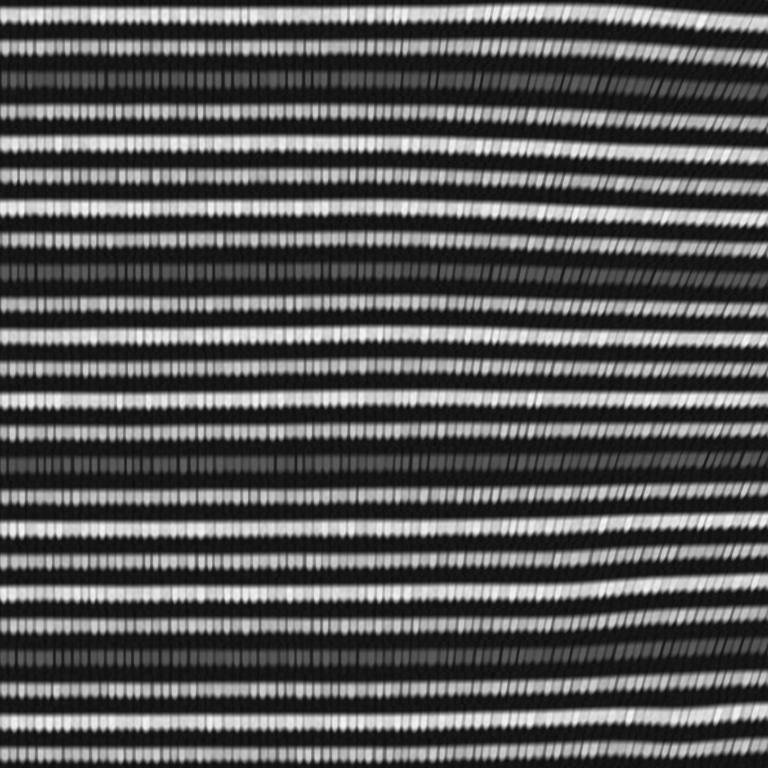
Give the GLSL for this texture, as a Shadertoy shader.

```glsl
// Ribbed knit cloth: soft pale and grey stripes on black, gently warped to the right.

const float ROWS = 23.9;          // stripes down the canvas
const float ROW_OFFSET = 0.03;    // vertical phase, in rows
const float RIBS = 86.0;          // knit ribs across the canvas
const float HALF_WIDTH = 0.215;   // stripe half width, in rows
const float EDGE_SOFT = 0.125;    // stripe edge blur, in rows
const float SCALLOP = 0.035;      // edge ripple per rib, in rows
const float WARP = 0.0165;        // bend of the cloth at the right edge
const float LEAN = 0.5;           // slant of the ribs at the right edge
const float GRAIN = 0.07;         // fibre noise strength
const float PI = 3.14159265;

const vec3 GROUND = vec3(0.088);
const vec3 WHITE_YARN = vec3(0.87);
const vec3 SILVER_YARN = vec3(0.755);
const vec3 CHARCOAL_YARN = vec3(0.34);

float hash(vec2 p) {
    vec3 q = fract(vec3(p.xyx) * 0.1031);
    q += dot(q, q.yzx + 33.33);
    return fract((q.x + q.y) * q.z);
}

vec2 gradientAt(vec2 cell) {
    float angle = 2.0 * PI * hash(cell);
    return vec2(cos(angle), sin(angle));
}

// Gradient noise, roughly -0.7 to 0.7
float noise(vec2 p) {
    vec2 i = floor(p), f = fract(p);
    vec2 u = f * f * f * (f * (f * 6.0 - 15.0) + 10.0);
    vec2 e = vec2(1.0, 0.0);
    float low = mix(dot(gradientAt(i), f), dot(gradientAt(i + e), f - e), u.x);
    float high = mix(dot(gradientAt(i + e.yx), f - e.yx),
                     dot(gradientAt(i + e.xx), f - e.xx), u.x);
    return mix(low, high, u.y);
}

float bump(vec2 p, vec2 center, vec2 size) {
    vec2 d = (p - center) / size;
    return exp(-dot(d, d));
}

// Downward displacement of the cloth; p.y runs from the top
float clothShift(vec2 p) {
    float pull = smoothstep(0.45, 1.08, p.x) * 1.05;
    float shift = WARP * pull * cos(PI * (p.y - 0.17) / 0.65);
    shift -= 0.010 * bump(p, vec2(0.76, 0.0), vec2(0.17, 0.09));
    shift -= 0.004 * bump(p, vec2(0.52, 0.48), vec2(0.20, 0.20));
    shift += 0.005 * bump(p, vec2(0.73, 0.79), vec2(0.10, 0.09));
    shift += 0.005 * bump(p, vec2(0.89, 0.95), vec2(0.06, 0.06));
    return shift + 0.0012 * noise(p * vec2(9.0, 14.0));
}

void mainImage(out vec4 fragColor, in vec2 fragCoord) {
    vec2 p = fragCoord / iResolution.xy;
    p.y = 1.0 - p.y;

    // Stripe coordinates
    float row = (p.y - clothShift(p)) * ROWS + ROW_OFFSET;
    float rowId = floor(row);
    float v = row - rowId - 0.5;

    // Rib coordinates, slanted and slightly irregular
    float lean = LEAN * smoothstep(0.35, 1.0, p.x) * (1.0 - 0.4 * p.y);
    float ribPos = (p.x + lean * v / ROWS) * RIBS;
    ribPos += 0.45 * noise(vec2(ribPos * 0.4, rowId * 3.7 + 0.5));
    float ribId = floor(ribPos);
    float u = ribPos - ribId - 0.5;
    float ribTone = hash(vec2(ribId + 7.0, rowId + 19.0));
    float seamId = floor(ribPos + 0.5);
    float seamTone = hash(vec2(seamId + 41.0, rowId + 83.0));
    float seam = 1.0 - smoothstep(0.04, 0.30, 0.5 - abs(u));

    // Six-row cycle: white, silver, charcoal, silver, white, silver
    float cycle = mod(rowId, 6.0);
    bool isCharcoal = cycle == 2.0;
    bool isSilver = mod(cycle, 2.0) == 1.0;
    vec3 yarn = isCharcoal ? CHARCOAL_YARN : isSilver ? SILVER_YARN : WHITE_YARN;
    float seamDepth = isCharcoal ? 0.55 : isSilver ? 0.36 : 0.17;

    // Rounded stitches ripple the stripe edges
    float ripple = SCALLOP * cos(2.0 * PI * u) + 0.04 * (ribTone - 0.5) * (1.0 - seam);
    float halfWidth = HALF_WIDTH + (isSilver ? -0.012 : 0.01);
    float stripe = 1.0 - smoothstep(-EDGE_SOFT, EDGE_SOFT, abs(v - 0.5 * ripple) - halfWidth - 0.5 * ripple);

    // Seams, stitch tone and fibre grain
    float fibre = noise(vec2(ribPos * 2.3, row * 6.0));
    float shade = 1.0 - seamDepth * seam * mix(0.3, 1.25, seamTone);
    shade *= 1.0 + 0.14 * (ribTone - 0.5) * (1.0 - seam) + GRAIN * fibre;
    vec3 ground = GROUND * (1.0 - 0.22 * seam + 0.35 * fibre);

    fragColor = vec4(clamp(mix(ground, yarn * shade, stripe), 0.0, 1.0), 1.0);
}
```
